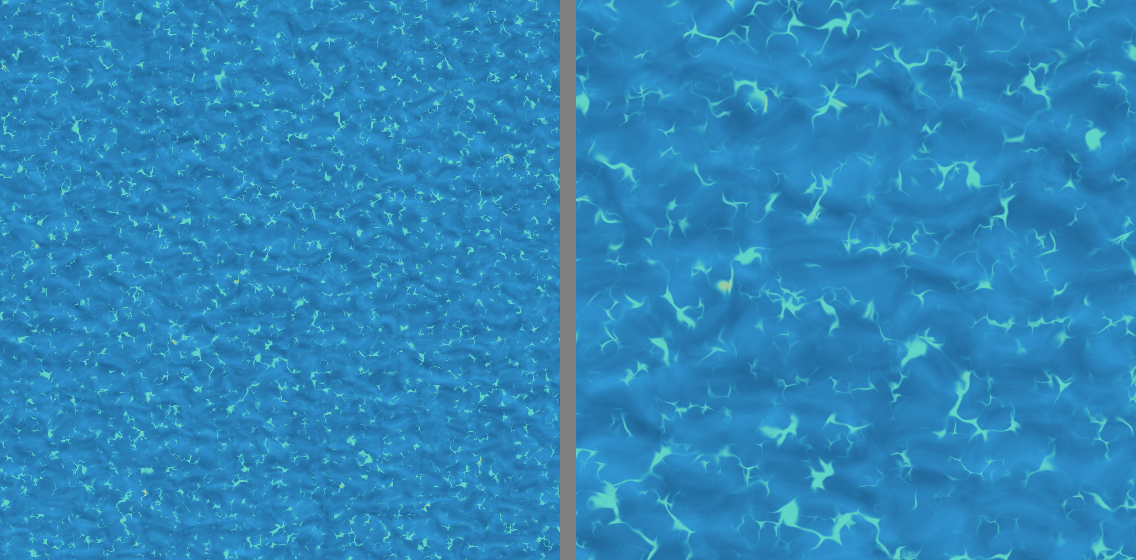
Left: the whole. Right: its middle third, enlarged.
Reproduce this texture procedurally as a WebGL 2 fragment shader.

```glsl
#version 300 es
precision highp float;

uniform vec2 u_resolution;
out vec4 fragColor;

vec2 hash2(vec2 p) {
  vec3 q = fract(vec3(p.xyx) * vec3(0.1031, 0.1030, 0.0973));
  q += dot(q, q.yzx + 33.33);
  return fract((q.xx + q.yz) * q.zy);
}

vec2 gradientAt(vec2 cell) {
  float angle = 6.28319 * hash2(cell).x;
  return vec2(cos(angle), sin(angle));
}

float gradientNoise(vec2 p) {
  vec2 i = floor(p), f = p - i;
  vec2 u = f * f * f * (f * (f * 6.0 - 15.0) + 10.0);
  vec2 e = vec2(1.0, 0.0);
  float a = dot(gradientAt(i), f);
  float b = dot(gradientAt(i + e.xy), f - e.xy);
  float c = dot(gradientAt(i + e.yx), f - e.yx);
  float d = dot(gradientAt(i + e.xx), f - e.xx);
  return mix(mix(a, b, u.x), mix(c, d, u.x), u.y);
}

float fbm(vec2 p, int octaves) {
  float sum = 0.0, amplitude = 0.5;
  for (int i = 0; i < octaves; i++) {
    sum += amplitude * gradientNoise(p);
    p = mat2(1.92, 0.56, -0.56, 1.92) * p + 17.3;
    amplitude *= 0.55;
  }
  return sum;
}

// Distances to the three nearest scattered points, in order
vec3 nearestThree(vec2 p) {
  vec2 cell = floor(p);
  vec3 nearest = vec3(9.0);
  for (int y = -1; y <= 1; y++) {
    for (int x = -1; x <= 1; x++) {
      vec2 c = cell + vec2(x, y);
      float d = length(c + hash2(c + 51.0) - p);
      if (d < nearest.x) nearest = vec3(d, nearest.xy);
      else if (d < nearest.y) nearest = vec3(nearest.x, d, nearest.y);
      else nearest.z = min(nearest.z, d);
    }
  }
  return nearest;
}

// Cell borders that fade and taper away from their junctions
float causticVeins(vec2 p, float cells, float strength, float softness) {
  vec2 q = p * cells;
  q += 0.4 * vec2(gradientNoise(q * 1.9), gradientNoise(q * 1.9 + 40.0));
  vec3 d = nearestThree(q);
  float junction = 1.0 - smoothstep(0.05, 0.6, d.z - d.x);
  float reach = strength * mix(0.3, 1.0, junction);
  float width = 0.16 * reach + softness * cells;
  return reach * (1.0 - smoothstep(0.0, width, d.y - d.x));
}

// Wavelets stretched sideways and lit along their slope
float waterShade(vec2 p) {
  vec2 q = p * vec2(20.0, 33.0);
  q += 0.7 * vec2(gradientNoise(p * 21.0), gradientNoise(p * 21.0 + 9.0));
  float height = fbm(q, 4);
  float slope = height - fbm(q + vec2(0.14, 0.32), 4);
  return 2.0 * height + 3.3 * slope + 0.5 * gradientNoise(p * 6.0);
}

void main() {
  vec2 p = gl_FragCoord.xy / u_resolution.y;
  float softness = max(0.0024, 1.0 / u_resolution.y);

  // Blue water with pale halos
  float cluster = gradientNoise(p * 47.0 + 5.0) + 0.3 * gradientNoise(p * 15.0 + 70.0);
  float patches = smoothstep(-0.1, 0.42, cluster);
  float halo = smoothstep(0.0, 0.6, gradientNoise(p * 31.0 + 11.0) + 0.5 * cluster);
  float shade = waterShade(p) + 0.3 * patches + 0.5 * halo;
  vec3 color = vec3(0.160, 0.500, 0.718) + shade * vec3(0.017, 0.047, 0.057);

  // Short threads of light, with finer ones between
  float fleck = 0.5 + 0.5 * gradientNoise(p * 83.0 + 23.0);
  float coarse = causticVeins(p, 47.0, patches * (0.5 + 1.1 * fleck), softness);
  float finePatches = smoothstep(-0.05, 0.5, gradientNoise(p * 58.0 + 33.0) + 0.2 * cluster);
  float fine = causticVeins(p + 3.7, 86.0, 0.75 * finePatches, softness * 0.8);
  float light = clamp(1.3 * max(coarse, fine), 0.0, 1.0);
  vec3 threadColor = mix(vec3(0.19, 0.70, 0.85), vec3(0.37, 0.83, 0.78), smoothstep(0.2, 0.75, light));
  color = mix(color, threadColor, light);

  // Rare warm glints in the brightest knots
  float warmth = smoothstep(0.25, 0.55, gradientNoise(p * 37.0 + 90.0));
  color = mix(color, vec3(0.76, 0.77, 0.54), 0.8 * warmth * smoothstep(0.7, 1.0, light));

  fragColor = vec4(color, 1.0);
}
```
